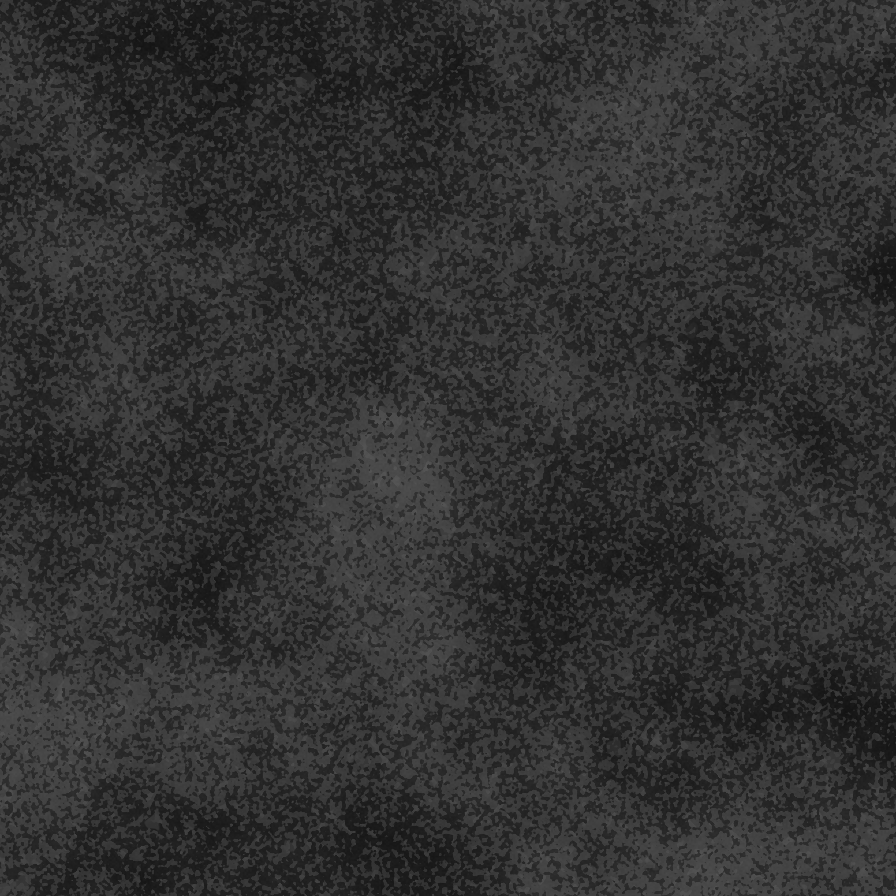
Write a WebGL 2 fragment shader that draws this texture.

```glsl
#version 300 es
precision highp float;
// Dark worn stone: soft charcoal clouds under a dense two-tone grain.
// Cloud noise shifts both the tone and the threshold of the fine grain;
// a few pale, irregular flecks and crescents are scattered on top.

uniform vec2 u_resolution;
out vec4 fragColor;

const float MEAN_TONE = 0.184;
const float CLOUD_SCALE = 4.5;      // broadest cloud cells per canvas
const float CLOUD_GAIN = 0.64;
const float CLOUD_TONE = 0.022;     // tone change per unit of cloud
const float CLOUD_COVER = 0.055;    // grain threshold change per unit of cloud
const float GRAIN_SCALE = 240.0;
const float GRAIN_TONE = 0.047;
const float GRAIN_EDGE = 0.065;
const float SPECK_SCALE = 150.0;
const float SPECK_TONE = 0.035;
const float DUST_SCALE = 500.0;
const float DUST_TONE = 0.024;
const float FLECK_CELLS = 7.0;
const float FLECK_CHANCE = 0.45;
const float FLECK_TONE = 0.055;
const float FLECK_RAGGED = 0.009;

const mat2 TURN = mat2(0.8, 0.6, -0.6, 0.8);

float hash(vec2 cell, uint seed) {
    uvec2 q = uvec2(ivec2(cell)) * uvec2(1597u, 3571u);
    uint h = (q.x ^ (q.y << 11)) + q.y + seed * 7919u;
    h = (h ^ (h >> 16)) * 0x7feb352du;
    h = (h ^ (h >> 15)) * 0x846ca68bu;
    h ^= h >> 16;
    return float(h >> 8) / 16777216.0;
}

float valueNoise(vec2 p, uint seed) {
    vec2 cell = floor(p);
    vec2 f = fract(p);
    f = f * f * (3.0 - 2.0 * f);
    float low = mix(hash(cell, seed), hash(cell + vec2(1, 0), seed), f.x);
    float high = mix(hash(cell + vec2(0, 1), seed), hash(cell + vec2(1, 1), seed), f.x);
    return mix(low, high, f.y);
}

// Turned octaves, centred on zero and scaled to roughly unit deviation.
float clouds(vec2 p) {
    float sum = 0.0, weight = 1.0, total = 0.0;
    p *= CLOUD_SCALE;
    for (uint i = 0u; i < 6u; i++) {
        sum += weight * valueNoise(p, 10u + i);
        total += weight;
        weight *= CLOUD_GAIN;
        p = TURN * p * 2.03 + 7.3;
    }
    return (sum / total - 0.5) * 9.5;
}

// Two turned noise layers cut at a moving threshold: 0 in pits, 1 on grains.
float grains(vec2 p, float cover) {
    float n = 0.6 * valueNoise(p * GRAIN_SCALE, 30u)
            + 0.4 * valueNoise(TURN * p * GRAIN_SCALE * 1.6, 31u);
    return smoothstep(-GRAIN_EDGE, GRAIN_EDGE, n - 0.5 + cover);
}

// Ragged spots, some of them bitten into crescents.
float flecks(vec2 p, float pixel) {
    float mask = 0.0;
    vec2 ragged = vec2(valueNoise(p * 110.0, 40u), valueNoise(p * 110.0, 41u)) - 0.5;
    for (uint i = 0u; i < 3u; i++) {
        uint seed = 50u + 10u * i;
        vec2 q = (p + float(i) * vec2(0.37, 0.61)) * FLECK_CELLS;
        vec2 cell = floor(q);
        vec2 centre = 0.2 + 0.6 * vec2(hash(cell, seed), hash(cell, seed + 1u));
        vec2 d = (fract(q) - centre) / FLECK_CELLS + ragged * FLECK_RAGGED;
        float radius = mix(0.004, 0.011, hash(cell, seed + 2u));
        float angle = 6.2832 * hash(cell, seed + 3u);
        vec2 bite = radius * 0.7 * vec2(cos(angle), sin(angle));
        float dist = length(d) - radius;
        if (hash(cell, seed + 4u) < 0.3) dist = max(dist, radius * 0.65 - length(d - bite));
        float present = step(hash(cell, seed + 5u), FLECK_CHANCE);
        float strength = mix(0.25, 0.9, hash(cell, seed + 6u));
        float edge = max(pixel, 0.0012);
        mask = max(mask, present * strength * (1.0 - smoothstep(-edge, edge, dist)));
    }
    return mask;
}

void main() {
    float pixel = 1.0 / min(u_resolution.x, u_resolution.y);
    vec2 p = gl_FragCoord.xy * pixel;

    // Clouds and grain
    float cloud = clouds(p);
    float grain = grains(p, cloud * CLOUD_COVER);
    float tone = MEAN_TONE + CLOUD_TONE * cloud + GRAIN_TONE * (2.0 * grain - 1.0);

    // Sparse brighter specks and fine dust
    float speck = valueNoise(TURN * p * SPECK_SCALE, 32u);
    tone += SPECK_TONE * smoothstep(0.74, 0.84, speck) * grain;
    tone += DUST_TONE * (valueNoise(p * DUST_SCALE, 33u) - 0.5);

    // Flecks cover most of the grain below them
    float fleckTone = MEAN_TONE + FLECK_TONE + CLOUD_TONE * cloud + 0.015 * grain;
    tone = mix(tone, fleckTone, flecks(p, pixel));

    fragColor = vec4(vec3(clamp(tone, 0.06, 0.42)), 1.0);
}
```
